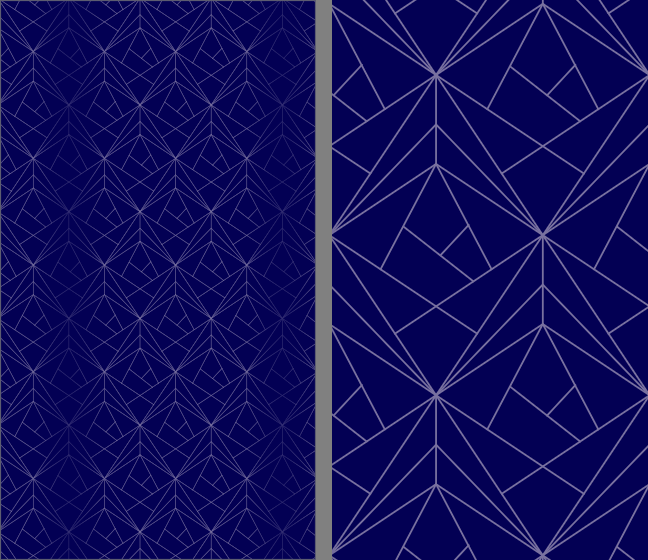
Left: the whole. Right: its middle third, enlarged.
A Shadertoy shader for this pattern:

```glsl
// Thin pale lines on navy: fans of rays join staggered nodes and enclose
// kites holding a crossed, skewed frame. One motif is built from segments
// and repeated on two interleaved grids; two soft vertical bands dim it.

#define HALF_TILE 0.1126            // half the motif width, in canvas widths
#define NODE vec2(0.4431, 1.1023)   // one node, in canvas widths
#define LINE_WIDTH 0.0019
#define BORDER_WIDTH 0.0035
#define BAND_CENTER 0.555           // the bands mirror about this x
#define BAND_OFFSET 0.337
#define BAND_REACH 0.14
#define BAND_INK 0.42               // ink left at the middle of a band
#define NAVY vec3(0.010, 0.000, 0.330)
#define LINE_COLOR vec3(0.475, 0.445, 0.625)
#define BORDER_COLOR vec3(0.36, 0.36, 0.44)

const vec2 TILE = vec2(2.0, 3.0);

float segmentDistance(vec2 p, vec2 a, vec2 b) {
    vec2 ap = p - a, ab = b - a;
    return length(ap - ab * clamp(dot(ap, ab) / dot(ab, ab), 0.0, 1.0));
}

// Share of a pixel covered by a stroke, also for strokes under a pixel wide
float stroke(vec2 p, vec2 a, vec2 b) {
    float d = segmentDistance(p, a, b) * HALF_TILE * iResolution.x;
    float h = 0.5 * LINE_WIDTH * iResolution.x;
    return clamp(min(d + 0.5, h) - max(d - 0.5, -h), 0.0, 1.0);
}

// Strokes add up like translucent layers
float over(float ink, float layer) {
    return 1.0 - (1.0 - ink) * (1.0 - layer);
}

// Motif in x -1..1, y 0..3, with y pointing down and the node at the top
float motif(vec2 p) {
    vec2 m = vec2(abs(p.x), p.y);
    vec2 top = vec2(0.0), apex = vec2(0.0, 0.833), side = vec2(1.0, 1.5);

    // Fan: spine and three rays to each neighbouring node
    float ink = stroke(m, top, apex);
    ink = over(ink, stroke(m, top, side));
    ink = over(ink, stroke(m, vec2(0.0, 0.463), side));
    ink = over(ink, stroke(m, apex, side));

    // Kite: inner edges and the two crossing lines
    ink = over(ink, stroke(m, apex, vec2(0.52, 1.82)));
    ink = over(ink, stroke(m, side, vec2(0.0, 2.167)));
    ink = over(ink, stroke(m, vec2(0.0, 2.167), vec2(0.385, 2.423)));

    // Skewed frame, the only part without mirror symmetry
    ink = over(ink, stroke(p, vec2(-0.305, 1.42), vec2(0.35, 1.933)));
    return over(ink, stroke(p, vec2(0.305, 1.405), vec2(0.04, 1.69)));
}

float repeatedMotif(vec2 p) {
    float ink = 0.0;
    for (int i = 0; i < 2; i++) {
        vec2 q = p + vec2(1.0, 0.0) + 0.5 * TILE * float(i);
        ink = over(ink, motif(mod(q, TILE) - vec2(1.0, 0.0)));
    }
    return ink;
}

void mainImage(out vec4 fragColor, in vec2 fragCoord) {
    vec2 uv = fragCoord / iResolution.x;
    vec2 size = iResolution.xy / iResolution.x;

    // Line pattern, dimmed in the two vertical bands
    vec2 p = (uv - NODE) * vec2(1.0, -1.0) / HALF_TILE;
    float bandDistance = abs(abs(uv.x - BAND_CENTER) - BAND_OFFSET);
    float fade = mix(BAND_INK, 1.0, smoothstep(0.0, BAND_REACH, bandDistance));
    vec3 color = mix(NAVY, LINE_COLOR, repeatedMotif(p) * fade);

    // Hairline border
    vec2 inset = min(uv, size - uv);
    float edge = (BORDER_WIDTH - min(inset.x, inset.y)) * iResolution.x;
    color = mix(color, BORDER_COLOR, clamp(edge + 0.5, 0.0, 1.0));

    fragColor = vec4(color, 1.0);
}
```
